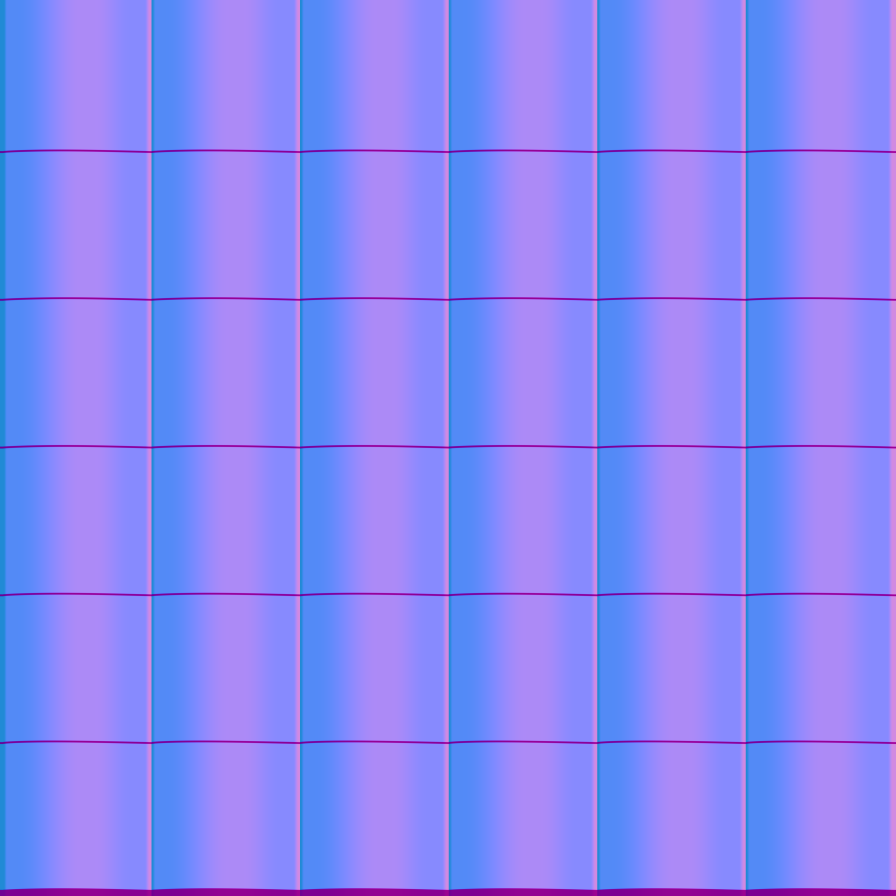
Reproduce this texture map procedurally as a Shadertoy shader.

```glsl
// Tangent-space normal map of a six by six grid of curved roof tiles.
// Each tile is a sideways slope profile with steep side lips; thin bowed
// ledges separate the rows, and the lowest ledge runs off the bottom edge.

const float PI = 3.14159265;
const float TILES = 6.0;
const vec2 PITCH = vec2(0.1658, 0.1649);
const vec2 ORIGIN = vec2(0.0033, 0.0038);
const float LEDGE_WIDTH = 0.0020;
const float LEDGE_BOW = 0.0018;
const int SAMPLES = 4;

float hash(float n) {
    return fract(sin(n * 127.1) * 4375.85);
}

// Sideways tilt of the surface; u runs from 0 to 1 across a tile.
float tileTilt(float u) {
    float tilt = mix(-0.35, 0.35, smoothstep(0.10, 0.52, u));
    tilt = mix(tilt, 0.06, smoothstep(0.62, 0.86, u));
    tilt = mix(tilt, 0.64, smoothstep(0.955, 0.990, u));
    return mix(-0.74, tilt, smoothstep(0.006, 0.028, u));
}

// Height of the bowed ledge above its ends, with a crest left of the middle.
float ledgeBow(float u, float row) {
    float skew = mix(0.62, 0.80, hash(row));
    return LEDGE_BOW * sin(PI * pow(clamp(u, 0.0, 1.0), skew));
}

// Coverage of the ledge nearest to a point, measured down from the top.
float ledgeMask(float down, float u) {
    float row = clamp(round((down - ORIGIN.y) / PITCH.y), 1.0, TILES);
    float depth = down - ORIGIN.y - PITCH.y * row + ledgeBow(u, row);
    float width = row == TILES ? 1.0 : LEDGE_WIDTH;
    float soft = 0.0005;
    return smoothstep(-soft, soft, depth)
         * (1.0 - smoothstep(width - soft, width + soft, depth));
}

vec3 surfaceNormal(vec2 uv) {
    // Outer columns extend to the canvas borders.
    float across = (uv.x - ORIGIN.x) / PITCH.x;
    float u = across - clamp(floor(across), 0.0, TILES - 1.0);

    float tilt = tileTilt(u);
    float rise = 0.08;
    vec3 face = vec3(tilt, rise, sqrt(1.0 - tilt * tilt - rise * rise));
    vec3 ledge = normalize(vec3(0.06 + 0.25 * tilt, -0.96, 0.14));
    return normalize(mix(face, ledge, ledgeMask(1.0 - uv.y, u)));
}

vec3 encodeNormal(vec3 normal) {
    return 0.5 + 0.5 * normal;
}

void mainImage(out vec4 fragColor, in vec2 fragCoord) {
    // Average a grid of samples to smooth the thin seams.
    vec3 color = vec3(0.0);
    for (int j = 0; j < SAMPLES; j++) {
        for (int i = 0; i < SAMPLES; i++) {
            vec2 offset = (vec2(i, j) + 0.5) / float(SAMPLES) - 0.5;
            vec2 uv = (fragCoord + offset) / iResolution.xy;
            color += encodeNormal(surfaceNormal(uv));
        }
    }
    fragColor = vec4(color / float(SAMPLES * SAMPLES), 1.0);
}
```
